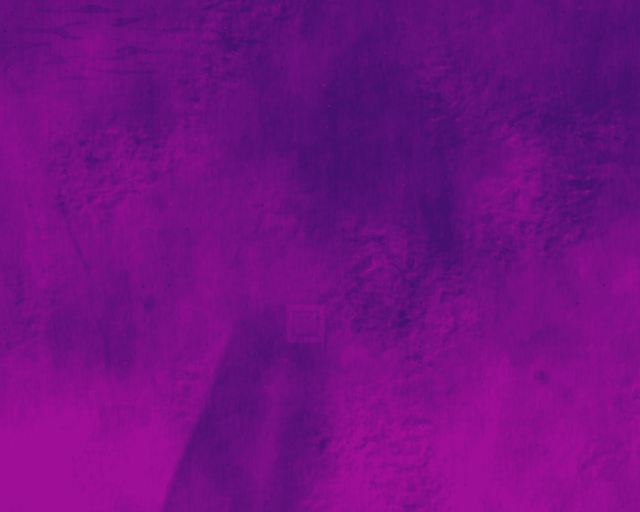
A WebGL 2 fragment shader for this texture:

```glsl
#version 300 es
precision highp float;
// Weathered, painted wall in violet and magenta: broad soft stains build one
// tone value, gradient noise adds ragged patches, brush streaks and chipped
// relief, and the tone is mapped to a two-colour ramp with pink chip rims.

uniform vec2 u_resolution;
out vec4 fragColor;

vec2 hash2(vec2 p) {
    vec3 q = fract(vec3(p.xyx) * vec3(0.1031, 0.1030, 0.0973));
    q += dot(q, q.yzx + 33.33);
    return fract((q.xx + q.yz) * q.zy);
}

float cornerSlope(vec2 cell, vec2 corner, vec2 f) {
    float angle = 6.2832 * hash2(cell + corner + 71.0).x;
    return dot(vec2(cos(angle), sin(angle)), f - corner);
}

float gradientNoise(vec2 p) {
    vec2 i = floor(p), f = fract(p);
    vec2 w = f * f * f * (f * (f * 6.0 - 15.0) + 10.0);
    float low = mix(cornerSlope(i, vec2(0, 0), f), cornerSlope(i, vec2(1, 0), f), w.x);
    float high = mix(cornerSlope(i, vec2(0, 1), f), cornerSlope(i, vec2(1, 1), f), w.x);
    return mix(low, high, w.y);
}

float fbm(vec2 p, int octaves) {
    float sum = 0.0, gain = 0.6;
    for (int k = 0; k < octaves; k++) {
        sum += gain * gradientNoise(p);
        p = mat2(1.6, 1.2, -1.2, 1.6) * p + 9.7;
        gain *= 0.55;
    }
    return sum;
}

float blob(vec2 p, vec2 centre, vec2 radius) {
    vec2 d = (p - centre) / radius;
    return exp(-dot(d, d));
}

float boxDistance(vec2 p, vec2 halfSize) {
    vec2 d = abs(p) - halfSize;
    return length(max(d, 0.0)) + min(max(d.x, d.y), 0.0);
}

// Large light and dark areas
float stains(vec2 p) {
    float t = mix(0.90, 0.29, smoothstep(0.0, 0.8, p.y));
    t += 0.34 * blob(p, vec2(0.08, 0.73), vec2(0.20, 0.24));
    t += 0.15 * blob(p, vec2(0.36, 0.60), vec2(0.20, 0.25));
    t += 0.28 * blob(p, vec2(1.00, 0.62), vec2(0.10, 0.13));
    t += 0.17 * blob(p, vec2(1.22, 0.40), vec2(0.16, 0.17));
    t += 0.15 * blob(p, vec2(0.04, 0.04), vec2(0.22, 0.16));
    t -= 0.28 * blob(p, vec2(0.71, 0.69), vec2(0.14, 0.22));
    t -= 0.34 * blob(p, vec2(0.88, 0.54), vec2(0.09, 0.13));
    t -= 0.22 * blob(p, vec2(1.19, 0.86), vec2(0.13, 0.13));
    t -= 0.28 * blob(p, vec2(1.09, 0.56), vec2(0.05, 0.18));
    t -= 0.26 * blob(p, vec2(0.62, 0.98), vec2(0.04, 0.06));
    t -= 0.20 * blob(p, vec2(0.16, 0.40), vec2(0.22, 0.12));
    t -= 0.20 * blob(p, vec2(0.30, 0.76), vec2(0.09, 0.08));
    t -= 0.26 * blob(p, vec2(0.76, 0.39), vec2(0.06, 0.07));
    t -= 0.20 * blob(p, vec2(1.03, 0.35), vec2(0.08, 0.05));
    return t;
}

// Slanted shadow with a paler strip inside
float shadowBand(vec2 p) {
    float left = smoothstep(-0.008, 0.014, p.x - 0.31 - 0.40 * p.y);
    float right = 1.0 - smoothstep(-0.05, 0.06, p.x - 0.60 - 0.14 * p.y);
    float strip = blob(p, vec2(0.50 + 0.17 * p.y, 0.15), vec2(0.022, 0.20));
    return left * right * (1.0 - 0.5 * strip) * (1.0 - smoothstep(0.28, 0.44, p.y));
}

// Thin wandering cracks running down the left side
float cracks(vec2 p, float pixel) {
    float sum = 0.0;
    for (int k = 0; k < 3; k++) {
        float id = float(k);
        float path = 0.04 + 0.075 * id + 0.24 * (0.68 - p.y)
                   + 0.03 * gradientNoise(vec2(p.y * 7.0, id * 5.3));
        float patchy = smoothstep(-0.15, 0.3, gradientNoise(vec2(p.y * 6.0, id + 20.5)));
        sum += patchy * (1.0 - smoothstep(0.001, 0.008 + pixel, abs(p.x - path)));
    }
    return sum * smoothstep(0.13, 0.25, p.y) * (1.0 - smoothstep(0.58, 0.70, p.y));
}

// Sparse round spots, one candidate per cell: x = dark, y = pink
vec2 spots(vec2 p, float cells, float radius, float share) {
    vec2 id = floor(p * cells), rnd = hash2(id + 13.0);
    float d = length(fract(p * cells) - 0.25 - 0.5 * rnd);
    float disc = 1.0 - smoothstep(0.4 * radius, radius, d);
    float kind = hash2(id + 57.0).x;
    return disc * vec2(step(kind, share), step(1.0 - share, kind));
}

void main() {
    vec2 p = gl_FragCoord.xy / u_resolution.y;
    float pixel = 1.0 / u_resolution.y;
    vec2 warp = 0.05 * vec2(fbm(p * 7.0, 5), fbm(p * 7.0 + 31.0, 5));

    // Stains, ragged patches and vertical brush streaks
    float tone = stains(p + 2.2 * warp) - 0.50 * shadowBand(p + 0.15 * warp);
    tone += 0.38 * fbm(p * vec2(7.0, 5.0) + 4.0, 6);
    tone += 0.09 * smoothstep(-0.04, 0.04, fbm(p * vec2(9.0, 7.0) + 2.0 * warp + 40.0, 6)) - 0.045;
    tone += 0.09 * gradientNoise(p * vec2(42.0, 6.0)) + 0.11 * gradientNoise(p * vec2(150.0, 32.0));
    tone += 0.10 * gradientNoise(p * vec2(210.0, 120.0));

    // Chipped relief, lit from one side, and horizontal scratches at top left
    float worn = smoothstep(0.05, 0.3, fbm(p * 3.2 + 17.0, 4) + 0.18 * blob(p, vec2(0.85, 0.65), vec2(0.30, 0.25))
               + 0.16 * blob(p, vec2(0.25, 0.65), vec2(0.14, 0.25)));
    vec2 chip = p * vec2(38.0, 46.0) + 24.0 * warp;
    float relief = fbm(chip, 4) - fbm(chip + vec2(0.22, -0.25), 4);
    float pits = smoothstep(0.16, 0.28, fbm(chip * 0.55 + 60.0, 4));
    float scratch = smoothstep(0.08, 0.28, gradientNoise(p * vec2(14.0, 75.0) + 6.0 * warp));
    tone += (0.12 + 0.42 * worn) * relief - 0.22 * worn * pits;
    tone -= 0.28 * scratch * blob(p, vec2(0.20, 0.93), vec2(0.14, 0.11));
    tone -= 0.18 * cracks(p + 0.1 * warp, pixel);
    vec2 specks = spots(p, 26.0, 0.09, 0.07), dents = spots(p + 0.6 * warp, 6.0, 0.13, 0.12);
    tone -= 0.28 * specks.x + 0.24 * dents.x;

    // Small square plate with a raised frame
    float plate = boxDistance(p - vec2(0.597, 0.368), vec2(0.037));
    float inside = 1.0 - smoothstep(-pixel, pixel, plate);
    float frame = 1.0 - smoothstep(0.003, 0.006, abs(plate + 0.006));
    float groove = 1.0 - smoothstep(0.001, 0.004, abs(plate + 0.014));
    tone += 0.16 * inside + 0.06 * frame - 0.10 * groove;

    vec3 colour = mix(vec3(0.28, 0.06, 0.44), vec3(0.62, 0.055, 0.59), clamp(tone, 0.0, 1.0));
    float rim = worn * smoothstep(0.32, 0.55, relief) + 0.6 * specks.y;
    colour = mix(colour, vec3(0.68, 0.06, 0.52), 0.55 * clamp(rim, 0.0, 1.0));
    fragColor = vec4(colour, 1.0);
}
```
